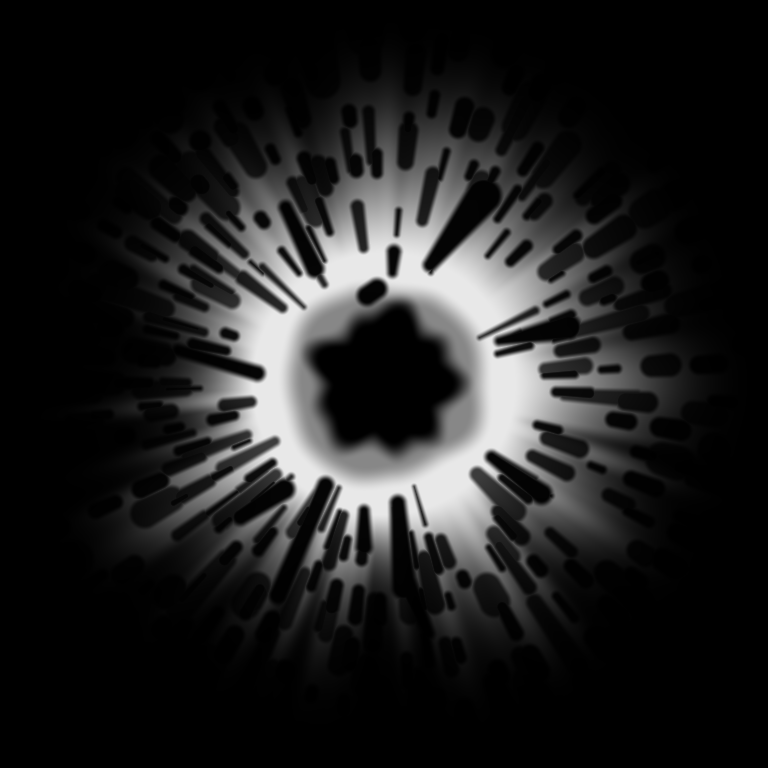
Write a WebGL 2 fragment shader that draws this background.

```glsl
#version 300 es
precision highp float;
// A monochrome radial burst: a lobed black core inside a soft white ring.
// Angular noise sets the reach of each ray, and polar cells carve rounded
// dark streaks; a few large tapered slits give the burst its main gaps.
uniform vec2 u_resolution;
out vec4 outColor;

const float TAU = 6.2831853;
const float PEAK_WHITE = 0.91;

float hash(vec2 p) {
    vec3 q = fract(vec3(p.xyx) * 0.1031);
    q += dot(q, q.yzx + 33.33);
    return fract((q.x + q.y) * q.z);
}

// Smooth noise around the circle; turn is in 0..1 and count is whole.
float ringNoise(float turn, float count, float seed) {
    float x = turn * count;
    float cell = floor(x);
    float blend = smoothstep(0.0, 1.0, x - cell);
    return mix(hash(vec2(cell, seed)), hash(vec2(mod(cell + 1.0, count), seed)), blend);
}

// Coverage of a tapered slit between two points.
float slit(vec2 p, vec2 a, vec2 b, float startWidth, float endWidth) {
    vec2 axis = b - a;
    float h = clamp(dot(p - a, axis) / dot(axis, axis), 0.0, 1.0);
    float d = length(p - a - h * axis) - mix(startWidth, endWidth, h);
    return 1.0 - smoothstep(-0.006, 0.004, d);
}

// One scattered layer of radial capsules, at most one per polar cell.
float streakLayer(float turn, float r, float sectors, float span, float seed) {
    float column = floor(turn * sectors);
    float shift = hash(vec2(column, seed));
    float row = floor(r / span + shift);
    vec2 id = vec2(column + 7.0 * seed, row + 19.0 * seed);
    float middle = (row + 0.5 - shift) * span;
    float chance = mix(0.3, 0.72, smoothstep(0.15, 0.32, middle));
    float present = step(hash(id), chance) * step(0.145, middle - 0.3 * span);

    float arc = TAU * r / sectors;
    float width = mix(0.2, 0.42, hash(id + 3.1));
    float offset = (hash(id + 8.7) - 0.5) * (0.9 - 2.0 * width);
    float radius = width * arc;
    float halfSpan = span * mix(0.22, 0.48, hash(id + 5.3));
    float x = (fract(turn * sectors) - 0.5 - offset) * arc;
    float y = max(abs(r - middle) - max(halfSpan - radius, 0.0), 0.0);
    float d = length(vec2(x, y)) - radius;
    return present * (1.0 - smoothstep(-0.006, 0.002, d));
}

// Large gaps that set the overall composition.
float mainGaps(vec2 p) {
    float gap = slit(p, vec2(0.018, -0.155), vec2(0.026, -0.265), 0.011, 0.017);
    gap = max(gap, slit(p, vec2(0.026, -0.25), vec2(0.058, -0.325), 0.014, 0.009));
    gap = max(gap, slit(p, vec2(0.06, 0.155), vec2(0.13, 0.245), 0.010, 0.024));
    gap = max(gap, slit(p, vec2(-0.09, 0.15), vec2(-0.128, 0.23), 0.013, 0.010));
    gap = max(gap, slit(p, vec2(-0.165, 0.014), vec2(-0.268, 0.044), 0.011, 0.009));
    gap = max(gap, slit(p, vec2(0.15, 0.056), vec2(0.24, 0.074), 0.007, 0.018));
    gap = max(gap, slit(p, vec2(-0.13, -0.137), vec2(-0.187, -0.173), 0.015, 0.012));
    gap = max(gap, slit(p, vec2(-0.076, -0.132), vec2(-0.138, -0.275), 0.012, 0.013));
    gap = max(gap, slit(p, vec2(0.14, -0.095), vec2(0.205, -0.143), 0.009, 0.015));
    gap = max(gap, slit(p, vec2(-0.026, -0.165), vec2(-0.026, -0.212), 0.008, 0.012));
    gap = max(gap, slit(p, vec2(0.011, 0.145), vec2(0.013, 0.172), 0.007, 0.010));
    return max(gap, slit(p, vec2(-0.022, 0.115), vec2(-0.009, 0.124), 0.014, 0.014));
}

// Soft grey inner ring opening into a solid, irregular black core.
float coreLight(vec2 p, float turn) {
    float r = length(p - vec2(0.002, 0.003));
    float lobes = 0.009 * sin(TAU * turn * 5.0 + 0.7) + 0.006 * sin(TAU * turn * 9.0 + 2.1);
    float edge = 0.083 + lobes + 0.012 * (ringNoise(turn, 17.0, 4.0) - 0.5);
    float grey = 0.58 * smoothstep(edge - 0.008, edge + 0.025, r);
    float white = smoothstep(0.108, 0.143, r + 0.02 * (ringNoise(turn, 13.0, 9.0) - 0.5));
    return mix(grey, 1.0, white);
}

void main() {
    vec2 p = (gl_FragCoord.xy - 0.5 * u_resolution) / min(u_resolution.x, u_resolution.y);
    float r = length(p);
    float turn = fract(atan(p.y, p.x) / TAU);

    // Rays of uneven reach, fading to black before the border.
    float rays = 0.5 * ringNoise(turn, 31.0, 1.0) + 0.5 * ringNoise(turn, 97.0, 2.0);
    float reach = mix(0.045, 0.165, rays);
    float light = exp(-pow(max(r - 0.17, 0.0) / reach, 1.3));
    light *= 1.0 - smoothstep(0.3, 0.49, r);

    // Fine streaks are layered with lengths that grow from layer to layer.
    float dark = 0.0;
    for (int i = 0; i < 3; i++) {
        float k = float(i);
        float layer = streakLayer(turn, r, 61.0 - 12.0 * k, 0.065 + 0.035 * k, k + 1.0);
        dark = max(dark, layer * (0.94 - 0.1 * k));
    }
    dark = max(dark, 0.98 * mainGaps(p));

    float value = PEAK_WHITE * light * coreLight(p, turn) * (1.0 - dark);
    outColor = vec4(vec3(value), 1.0);
}
```
